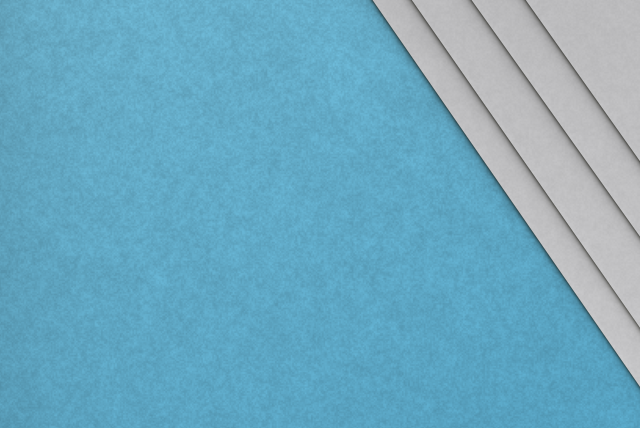
Give the GLSL for this background, as a Shadertoy shader.

```glsl
// Blue textured paper with four pale sheets fanned across the upper right corner.

float hash(vec2 p) {
    vec3 q = fract(vec3(p.xyx) * 0.1031);
    q += dot(q, q.yzx + 33.33);
    return fract((q.x + q.y) * q.z);
}

float valueNoise(vec2 p) {
    vec2 cell = floor(p), f = fract(p);
    f = f * f * (3.0 - 2.0 * f);
    return mix(mix(hash(cell), hash(cell + vec2(1, 0)), f.x),
               mix(hash(cell + vec2(0, 1)), hash(cell + vec2(1, 1)), f.x), f.y);
}

// Paper fibres centred on zero, with the finest grain strongest
float paperGrain(vec2 p) {
    float sum = 0.0, scale = 14.0, weight = 0.3;
    for (int i = 0; i < 5; i++) {
        sum += weight * (valueNoise(p * scale + float(i) * 17.0) - 0.5);
        scale *= 2.1;
        weight *= 1.45;
    }
    return sum;
}

// Distance to the line from a to b, positive on its upper right side
float edgeDistance(vec2 p, vec2 a, vec2 b) {
    vec2 along = normalize(b - a);
    return dot(p - a, vec2(-along.y, along.x));
}

void mainImage(out vec4 fragColor, in vec2 fragCoord) {
    vec2 uv = fragCoord / iResolution.xy;
    vec2 p = uv * vec2(1.5, 1.0);
    float pixel = 1.0 / iResolution.y;
    float grain = paperGrain(p);

    // Blue base, lit from the upper left and dimmed at the far left
    vec3 color = mix(vec3(0.335, 0.63, 0.75), vec3(0.425, 0.70, 0.805),
                     clamp(0.5 + 0.6 * (uv.y - 0.5) - 0.4 * (uv.x - 0.4), 0.0, 1.0));
    color *= 1.0 - 0.08 * exp(-uv.x * 9.0);
    color *= 1.0 + 0.065 * grain;

    // Each sheet runs from the top edge to the right edge: (top x, right y)
    vec2 ends[4] = vec2[4](vec2(0.873, 0.096), vec2(0.965, 0.234),
                           vec2(1.105, 0.447), vec2(1.232, 0.623));
    for (int i = 0; i < 4; i++) {
        float d = edgeDistance(p, vec2(ends[i].x, 1.0), vec2(1.5, ends[i].y));
        float outside = max(-d, 0.0);

        // Dark warm contact line and wider falloff on the layer below
        float fade = mix(0.5, 1.0, smoothstep(0.1, 0.7, uv.y));
        float contact = 0.62 * exp(-outside / 0.0042);
        float falloff = 0.2 * fade * exp(-outside / 0.014);
        color *= 1.0 - contact * vec3(0.97, 0.97, 1.03);
        color *= 1.0 - falloff;

        // Sheet surface with a slightly bright cut edge
        vec3 sheet = vec3(0.75, 0.75, 0.757) + 0.04 * (0.6 - uv.y);
        sheet += 0.02 * exp(-max(d, 0.0) / 0.006);
        sheet *= 1.0 + 0.022 * grain;
        color = mix(color, sheet, smoothstep(-0.7 * pixel, 0.7 * pixel, d));
    }

    fragColor = vec4(color, 1.0);
}
```
